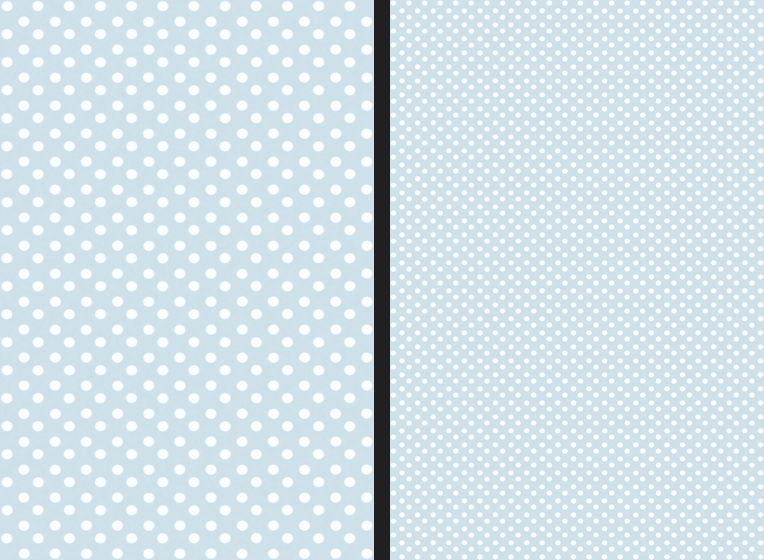
Left, the tile; right, the same tile 2 across and 2 down.
This pattern is drawn by a WebGL 2 fragment shader. Its source:

```glsl
#version 300 es
precision highp float;
// Staggered white polka dots on pale blue, 12 by 20 repeats of two dots each.

uniform vec2 u_resolution;
out vec4 fragColor;

float hash(vec2 p) {
    vec3 q = fract(vec3(p.xyx) * 0.1031);
    q += dot(q, q.yzx + 33.33);
    return fract((q.x + q.y) * q.z);
}

// Value noise that wraps after `period` cells
float wrapNoise(vec2 p, vec2 period) {
    vec2 i = floor(p), f = fract(p);
    f = f * f * (3.0 - 2.0 * f);
    vec2 a = mod(i, period), b = mod(i + 1.0, period);
    return mix(mix(hash(a), hash(vec2(b.x, a.y)), f.x),
               mix(hash(vec2(a.x, b.y)), hash(b), f.x), f.y);
}

// Coverage of one slightly wide, soft-edged dot; lengths are in canvas widths
float dotMask(vec2 offset, vec2 id) {
    vec2 jitter = (vec2(hash(id), hash(id + 57.0)) - 0.5) * 0.001;
    vec2 radius = vec2(0.0146, 0.0134);
    float d = (length((offset - jitter) / radius) - 1.0) * radius.y;
    float soft = max(0.0026, 0.75 / u_resolution.x);
    return 1.0 - smoothstep(-soft, soft, d);
}

void main() {
    vec2 uv = gl_FragCoord.xy / u_resolution;
    vec2 repeats = vec2(12.0, 20.0);
    vec2 cell = fract(uv * repeats), id = floor(uv * repeats);
    vec2 cellSize = vec2(1.0, 1.5) / repeats;

    // Two dots per cell, upper left and lower right
    float dots = max(dotMask((cell - vec2(0.223, 0.779)) * cellSize, id),
                     dotMask((cell - vec2(0.772, 0.226)) * cellSize, id + 101.0));

    // Pale blue ground with a very faint mottling
    vec2 grain = vec2(128.0, 192.0);
    float mottle = wrapNoise(uv * grain, grain) - 0.5;
    vec3 ground = vec3(0.808, 0.880, 0.914) + mottle * 0.012;
    vec3 white = vec3(0.985, 0.995, 1.0);

    fragColor = vec4(mix(ground, white, dots), 1.0);
}
```
